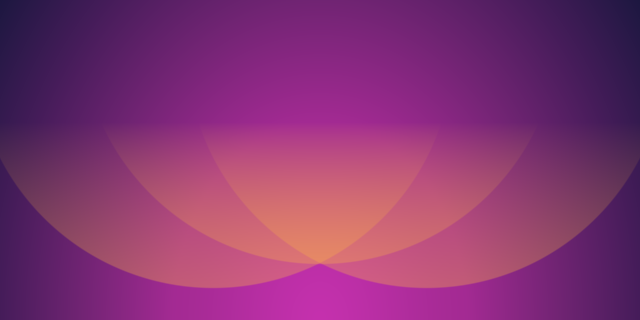
Write a Shadertoy shader that draws this background.

```glsl
// A magenta dusk glow rising from the bottom centre, overlaid with three
// translucent amber discs. The glow is a stretched radial gradient; each disc
// is a circle distance whose opacity grows towards the lower edge.

// Radial glow: bright magenta at the centre, deep indigo in the far corners.
vec3 duskGlow(vec2 p) {
    float d = length(p * vec2(1.0, 0.75));
    vec3 color = mix(vec3(0.77, 0.19, 0.68), vec3(0.64, 0.165, 0.575), smoothstep(0.0, 0.46, d) * 0.5 + min(d / 0.92, 0.5));
    color = mix(color, vec3(0.44, 0.14, 0.45), clamp((d - 0.46) / 0.29, 0.0, 1.0));
    color = mix(color, vec3(0.27, 0.11, 0.35), clamp((d - 0.75) / 0.25, 0.0, 1.0));
    return mix(color, vec3(0.11, 0.09, 0.25), clamp((d - 1.0) / 0.25, 0.0, 1.0));
}

// Antialiased coverage of a disc.
float discMask(vec2 p, vec2 center, float radius) {
    float pixel = 1.0 / iResolution.y;
    return 1.0 - smoothstep(-pixel, pixel, length(p - center) - radius);
}

void mainImage(out vec4 fragColor, in vec2 fragCoord) {
    // Canvas height is one unit; x is zero on the vertical axis.
    vec2 p = (fragCoord - vec2(0.5 * iResolution.x, 0.0)) / iResolution.y;
    vec3 color = duskGlow(p);

    // Discs fade in below a shared horizon.
    float fade = clamp((0.617 - p.y) / 0.517, 0.0, 1.0);
    float opacity = 0.35 * pow(fade, 0.85);

    // Left, middle and right discs, the middle one raised.
    for (int i = -1; i <= 1; i++) {
        float side = float(i);
        vec2 center = vec2(side / 3.0, 0.925 - 0.075 * abs(side));
        color = mix(color, vec3(0.99, 0.72, 0.26), opacity * discMask(p, center, 0.75));
    }

    fragColor = vec4(color, 1.0);
}
```
